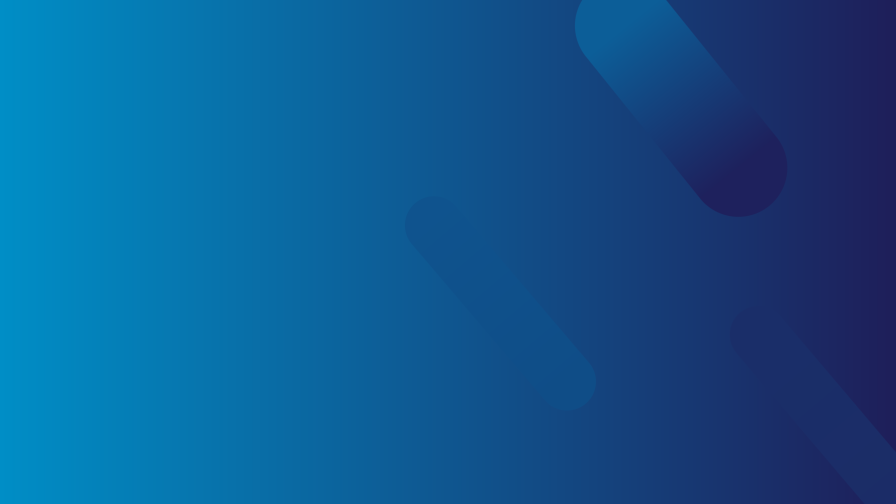
This background is drawn by a Shadertoy shader. Its source:

```glsl
// Horizontal blue-to-indigo gradient crossed by three slanted, softly tinted capsules.

const vec3 AZURE  = vec3(0.000, 0.557, 0.777);
const vec3 INDIGO = vec3(0.118, 0.118, 0.350);

// Position along the segment a-b: 0 at a, 1 at b.
float alongSegment(vec2 p, vec2 a, vec2 b) {
    vec2 axis = b - a;
    return clamp(dot(p - a, axis) / dot(axis, axis), 0.0, 1.0);
}

// Signed distance to a capsule around the segment a-b.
float capsuleDistance(vec2 p, vec2 a, vec2 b, float radius) {
    return length(p - mix(a, b, alongSegment(p, a, b))) - radius;
}

// Lays a capsule, shaded from startColor to endColor, over the base colour.
vec3 paintCapsule(vec3 base, vec2 p, vec2 a, vec2 b, float radius,
                  vec3 startColor, vec3 endColor, float pixel) {
    float d = capsuleDistance(p, a, b, radius);
    float coverage = 1.0 - smoothstep(-0.75 * pixel, 0.75 * pixel, d);
    vec3 tint = mix(startColor, endColor, alongSegment(p, a, b));
    return mix(base, tint, coverage);
}

void mainImage(out vec4 fragColor, in vec2 fragCoord) {
    // Canvas height is one unit.
    float pixel = 1.0 / iResolution.y;
    vec2 p = fragCoord * pixel;

    // Background
    vec3 color = mix(AZURE, INDIGO, fragCoord.x / iResolution.x);

    // Large upper capsule, fading into indigo
    color = paintCapsule(color, p, vec2(1.238, 0.949), vec2(1.465, 0.667), 0.0972,
                         vec3(0.047, 0.370, 0.598), vec3(0.116, 0.130, 0.364), pixel);

    // Central capsule, close to the background
    color = paintCapsule(color, p, vec2(0.861, 0.553), vec2(1.125, 0.243), 0.0575,
                         vec3(0.057, 0.325, 0.555), vec3(0.060, 0.302, 0.530), pixel);

    // Lower right capsule, running off the canvas
    color = paintCapsule(color, p, vec2(1.505, 0.336), vec2(1.829, -0.046), 0.0570,
                         vec3(0.102, 0.182, 0.412), vec3(0.106, 0.172, 0.402), pixel);

    fragColor = vec4(color, 1.0);
}
```
